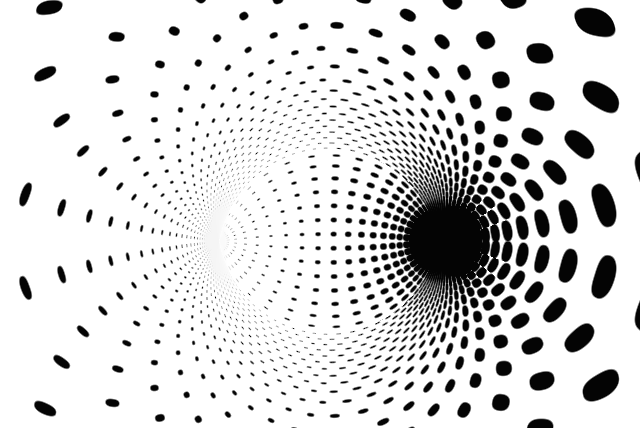
Reproduce this background procedurally as a WebGL 2 fragment shader.

```glsl
#version 300 es
precision highp float;
// Black halftone dots on a warped bipolar grid: a bulging sphere beside a dark funnel.
uniform vec2 u_resolution;
out vec4 fragColor;

const float PI = 3.14159265;
const vec3 PAPER = vec3(1.0);
const vec3 INK = vec3(0.015);

// Poles of the grid, in units of canvas height
const vec2 LEFT_POLE = vec2(0.512, 0.4365);
const vec2 RIGHT_POLE = vec2(1.025, 0.4365);

// Spacing of the dots, angles in radians
const float FOLD_ANGLE = 1.745;     // bipolar angle of the sphere's rim
const float SPOKE_SPAN = 1.658;     // angle towards which outer spokes crowd
const float SPOKE_RATE = 0.15;      // how fast they crowd
const float SPOKE_ROOM = 0.35;      // remaining angle where crowding stops
const float SPHERE_SPAN = 1.45;
const float MERIDIAN_STEP = 0.178;  // angle between the sphere's meridians
const float RING_STEP = 0.15;       // outer ring spacing
const float RING_PHASE = 0.7;
const float LEFT_SQUEEZE = 1.26;    // tighter rings around the left pole
const float MIN_SOFTNESS = 0.0035;

// Grid coordinates (xy) and their rates of change (zw) outside the sphere
vec4 outerGrid(float tau, float sigma) {
    // Spokes bend apart far away from both poles
    float bend = exp((0.64 - length(vec2(tau, sigma))) / 0.09);
    sigma /= 1.0 + (tau < 0.0 ? 0.14 : 0.28) * min(bend, 3.0);

    float room = max(SPOKE_SPAN - sigma, SPOKE_ROOM);
    float slope = 1.0 / (SPOKE_RATE * room);
    float spoke = -log(room / SPOKE_SPAN) / SPOKE_RATE;
    spoke += max(sigma - SPOKE_SPAN + SPOKE_ROOM, 0.0) * slope;

    // Every other spoke is staggered by half a ring
    float squeeze = tau < 0.0 ? LEFT_SQUEEZE : 1.0;
    float ring = tau * squeeze / RING_STEP - RING_PHASE + 0.5;
    ring += 0.5 * mod(floor(spoke), 2.0);
    if (spoke < 1.0) ring += tau < 0.0 ? -0.12 : 0.2;
    return vec4(ring, spoke, squeeze / RING_STEP, slope);
}

// The same on the sphere, whose meridians crowd towards its rim
vec4 innerGrid(float tau, float sigma) {
    float height = clamp((PI - sigma) / SPHERE_SPAN, 0.0, 0.98);
    float t = tau - 0.084;
    float column = 3.64 * t + 0.36 * t * t + 0.5;
    float meridian = asin(height) / MERIDIAN_STEP;
    float slope = 1.0 / (MERIDIAN_STEP * SPHERE_SPAN * sqrt(1.0 - height * height));
    return vec4(column, meridian, abs(3.64 + 0.72 * t), slope);
}

// Dot radius as a share of its cell, growing towards the right pole
float dotRadius(float tau, float sigma, bool inside) {
    float radius = inside ? max(0.08, 0.165 * exp(0.62 * tau))
                          : max(0.115, 0.14 * exp(0.78 * tau));
    float rim = exp(-abs(sigma - FOLD_ANGLE) / 0.2);
    radius *= 1.0 - 0.35 * rim * (1.0 - smoothstep(0.3, 1.2, tau));
    return radius + 0.4 * smoothstep(1.6, 2.15, tau);
}

// Dots are tall on the low spokes and wide on the high ones
vec2 dotShape(float spoke, bool inside) {
    float tall = inside ? 0.92 : mix(1.18, 0.86, smoothstep(1.5, 6.0, spoke));
    return vec2(tall, 1.0 / tall);
}

// Ink coverage of one dot; cells too small to resolve turn to an even tone
float dotCoverage(vec2 cell, float radius, vec2 softness) {
    vec2 direction = cell / max(length(cell), 0.0001);
    vec2 power = pow(abs(cell) + 0.00001, vec2(2.4));
    float reach = pow(power.x + power.y, 1.0 / 2.4);
    float blur = max(length(direction * softness), 0.0001);
    float edge = clamp(0.5 - (reach - radius) / blur, 0.0, 1.0);
    edge *= min(1.0, 2.0 * radius / blur);
    float tone = min(1.0, PI * radius * radius);
    return mix(edge, tone, smoothstep(0.5, 1.2, max(softness.x, softness.y)));
}

void main() {
    vec2 p = gl_FragCoord.xy / u_resolution.y;

    // Bipolar coordinates: log distance ratio and angle between the poles
    vec2 a = p - LEFT_POLE;
    vec2 b = p - RIGHT_POLE;
    float distA = max(length(a), 0.0005);
    float distB = max(length(b), 0.0005);
    float tau = log(distA / distB);
    float sigma = abs(atan(a.x * b.y - a.y * b.x, dot(a, b)));

    // Choose the surface and draw its dots
    bool inside = sigma > FOLD_ANGLE;
    vec4 grid = inside ? innerGrid(tau, sigma) : outerGrid(tau, sigma);
    vec2 shape = dotShape(grid.y, inside);
    float stretch = distance(LEFT_POLE, RIGHT_POLE) / (distA * distB);
    vec2 softness = grid.zw * stretch * max(1.0 / u_resolution.y, MIN_SOFTNESS);
    vec2 cell = (fract(grid.xy) - 0.5) * shape;
    float ink = dotCoverage(cell, dotRadius(tau, sigma, inside), softness * shape);

    fragColor = vec4(mix(PAPER, INK, ink), 1.0);
}
```
